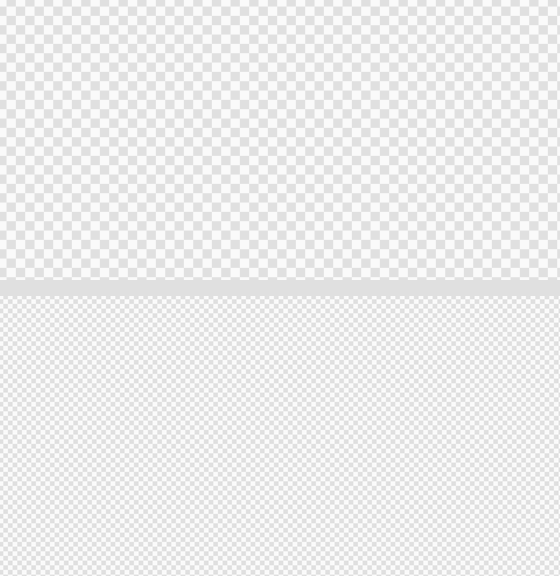
Top, the tile; bottom, the same tile 2 across and 2 down.
This pattern is drawn by a Shadertoy shader. Its source:

```glsl
// Square wave of period two cells, antialiased over one pixel
vec2 softSquareWave(vec2 cell, vec2 pixelWidth) {
    return clamp(sin(3.14159 * cell) / (1.5708 * pixelWidth), -1.0, 1.0);
}

void mainImage(out vec4 fragColor, in vec2 fragCoord) {
    vec2 uv = fragCoord / iResolution.xy;
    uv.y = 1.0 - uv.y;

    // Even cell counts keep the checker continuous across the edges
    vec2 cellCount = vec2(60.0, 30.0);
    vec2 wave = softSquareWave(uv * cellCount + 0.3, cellCount / iResolution.xy);

    // Cells with matching parity are light, the others grey
    float light = 0.5 + 0.5 * wave.x * wave.y;
    fragColor = vec4(mix(vec3(0.88), vec3(0.98), light), 1.0);
}
```
